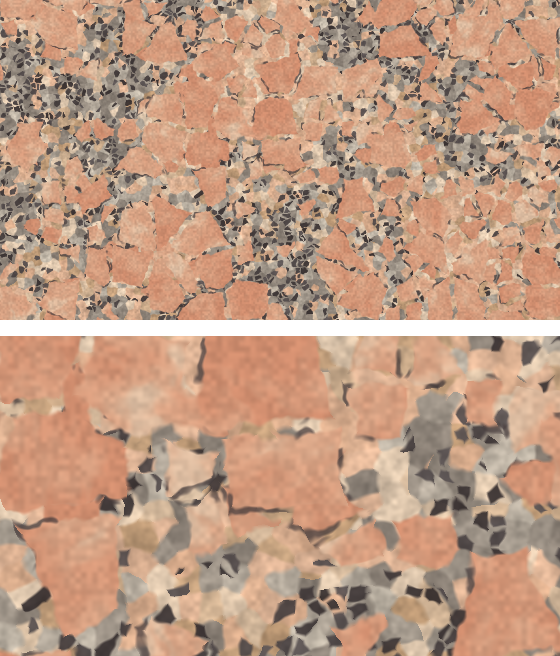
Top, the full canvas; bottom, a detail of the centre.
Reproduce this texture procedurally as a Shadertoy shader.

```glsl
// Polished pink granite: angular feldspar crystals in two sizes lie over
// a bed of cream, tan and grey quartz grains with clustered black mica.
// Every mineral is a Voronoi layer with ragged, noise-warped borders.

#define LARGE_SCALE 8.5
#define MEDIUM_SCALE 16.0
#define GRAIN_SCALE 38.0
#define MICA_SCALE 54.0
#define SOFTNESS 0.0026
#define PEACH vec3(0.86, 0.68, 0.56)
#define SALMON vec3(0.81, 0.55, 0.43)
#define CREAM vec3(0.87, 0.78, 0.68)
#define TAN vec3(0.74, 0.60, 0.46)
#define GREY vec3(0.53, 0.49, 0.45)
#define MICA vec3(0.20, 0.17, 0.17)

vec3 hash3(vec2 p) {
    vec3 q = fract(p.xyx * vec3(0.1031, 0.1030, 0.0973));
    q += dot(q, q.yxz + 33.33);
    return fract((q.xxy + q.yzz) * q.zyx);
}

float noise(vec2 p) {
    vec2 i = floor(p), f = fract(p);
    f = f * f * (3.0 - 2.0 * f);
    float low = mix(hash3(i).x, hash3(i + vec2(1, 0)).x, f.x);
    float high = mix(hash3(i + vec2(0, 1)).x, hash3(i + vec2(1, 1)).x, f.x);
    return mix(low, high, f.y);
}

float fbm(vec2 p) {
    float sum = 0.0, amp = 0.5;
    for (int i = 0; i < 3; i++) {
        sum += amp * noise(p);
        p = mat2(1.6, 1.2, -1.2, 1.6) * p + 17.3;
        amp *= 0.5;
    }
    return sum / 0.875;
}

// Nearest and second cell, with the distance to the border between them
struct Cell { vec3 id; vec3 nextId; vec2 centre; float border; };

Cell voronoi(vec2 p, float scale, float seed) {
    vec2 q = p * scale, base = floor(q);
    vec2 nearest = vec2(9.0), second = vec2(9.0);
    vec2 key = base, nextKey = base;
    for (int y = -1; y <= 1; y++)
    for (int x = -1; x <= 1; x++) {
        vec2 k = base + vec2(x, y);
        vec2 d = k + 0.08 + 0.84 * hash3(k + seed).xy - q;
        if (dot(d, d) < dot(nearest, nearest)) {
            second = nearest; nextKey = key;
            nearest = d; key = k;
        } else if (dot(d, d) < dot(second, second)) {
            second = d; nextKey = k;
        }
    }
    float gap = dot(second, second) - dot(nearest, nearest);
    float border = 0.5 * gap / max(length(second - nearest), 0.001);
    return Cell(hash3(key + seed + 71.0), hash3(nextKey + seed + 71.0),
                p + nearest / scale, border / scale);
}

// Signed richness of quartz and mica at a place
float clump(vec2 p) { return fbm(p * 5.5 + 40.0) - 0.5; }

vec3 grainColor(vec3 id, float rich) {
    vec3 feldspar = mix(TAN, CREAM, smoothstep(0.1, 0.8, id.y));
    feldspar = mix(feldspar, PEACH, 0.8 * step(0.55, id.z));
    vec3 quartz = mix(GREY, vec3(0.77, 0.73, 0.67), id.y * id.y);
    return id.x + 1.7 * rich > 0.67 ? quartz : feldspar;
}

// Lays one size of feldspar crystal over the bed
vec3 addCrystals(vec3 col, vec2 p, float scale, float seed, float density) {
    Cell c = voronoi(p, scale, seed);
    float present = step(c.id.x, density - 1.3 * clump(c.centre));
    float inset = 0.001 + 0.013 * fbm(p * 42.0 + seed);
    float inside = c.border - inset;

    // Streaks of cleavage and cloudy pale patches within each crystal
    float angle = 6.2832 * c.id.z;
    vec2 along = mat2(cos(angle), sin(angle), -sin(angle), cos(angle)) * p;
    float streak = noise(along * vec2(28.0, 130.0) + seed);
    float cloud = fbm(p * 24.0 + 9.0 * c.id.xy);
    float pale = 0.8 * c.id.y + 1.3 * (cloud - 0.5) + 0.25 * (streak - 0.5);
    vec3 body = mix(SALMON, PEACH, clamp(pale + 0.1, 0.0, 1.0));
    body = mix(body, CREAM, 0.6 * smoothstep(0.62, 1.1, pale));

    // Broken dark seams hug the rim
    float seam = smoothstep(0.005, 0.001, abs(inside + 0.002));
    seam *= smoothstep(0.60, 0.72, fbm(p * 30.0 + seed + 5.0));
    col = mix(col, body, present * smoothstep(-SOFTNESS, SOFTNESS, inside));
    return mix(col, MICA * 1.4, 0.75 * present * seam);
}

void mainImage(out vec4 fragColor, in vec2 fragCoord) {
    vec2 uv = fragCoord / iResolution.y;
    vec2 wobble = vec2(fbm(uv * 36.0), fbm(uv * 36.0 + 60.0)) - 0.5;
    vec2 p = uv + 0.016 * wobble;
    float rich = clump(p);

    // Bed of small grains, blended softly at their borders
    Cell g = voronoi(p, GRAIN_SCALE, 3.0);
    float blend = smoothstep(-SOFTNESS, SOFTNESS, g.border);
    vec3 col = mix(grainColor(g.nextId, rich), grainColor(g.id, rich), blend);
    col *= 0.84 + 0.32 * fbm(uv * 65.0);

    // Black mica flakes
    Cell m = voronoi(p + 0.012 * wobble.yx, MICA_SCALE, 29.0);
    float flake = step(0.84, m.id.x + 1.2 * rich);
    flake *= smoothstep(-0.001, 0.003, m.border - 0.003 * noise(uv * 110.0));
    col = mix(col, MICA + 0.16 * m.id.y, 0.93 * flake);

    // Feldspar crystals, small below large
    col = addCrystals(col, p, MEDIUM_SCALE, 11.0, 0.43);
    col = addCrystals(col, p, LARGE_SCALE, 53.0, 0.45);

    // Fine mineral sparkle
    col *= 0.93 + 0.14 * noise(uv * 170.0);
    fragColor = vec4(clamp(col, 0.0, 1.0), 1.0);
}
```
